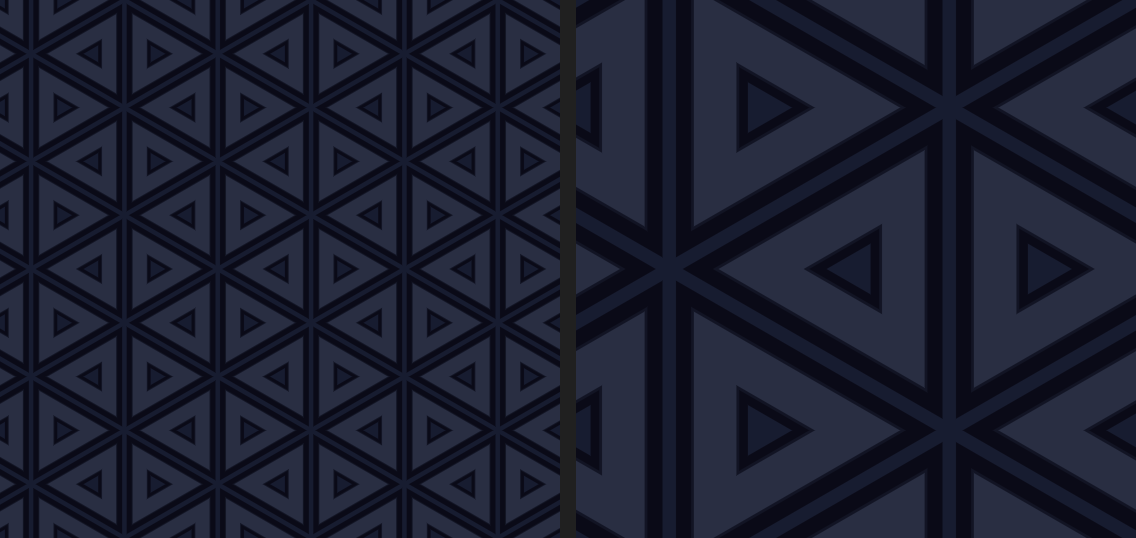
Left, the full canvas; right, a detail of the centre.
Write a Shadertoy shader that draws this pattern.

```glsl
#define COLUMNS 6.0            // triangle heights across the canvas
#define ROWS 5.0               // triangle sides down the canvas
#define ORIGIN vec2(0.333, 0.5) // a lattice vertex, in cells
#define RIB 0.024              // half width of the blue rib
#define GROOVE 0.088           // half width of rib plus dark groove
#define INSET 0.240            // edge distance of the small triangle
#define CORE 0.281             // edge distance of its blue core
#define BEVEL 0.010            // width of the soft dark bevel
#define PANEL_COLOR vec3(0.16, 0.18, 0.26)
#define DARK_COLOR vec3(0.04, 0.04, 0.09)
#define BLUE_COLOR vec3(0.09, 0.11, 0.19)
#define BEVEL_COLOR vec3(0.07, 0.08, 0.14)

// Distance to the nearest integer line
float lineDistance(float x) {
    return abs(x - round(x));
}

// Distance to the nearest triangle edge; one unit is a triangle height
float edgeDistance(vec2 p) {
    float vertical = lineDistance(p.x);
    float rising = lineDistance(p.y - 0.5 * p.x);
    float falling = lineDistance(p.y + 0.5 * p.x);
    return min(vertical, min(rising, falling));
}

// Smoothed step from one band to the next
float stepAt(float edge, float d, float blur) {
    return smoothstep(edge - blur, edge + blur, d);
}

void mainImage(out vec4 fragColor, in vec2 fragCoord) {
    vec2 cell = fragCoord / iResolution.xy * vec2(COLUMNS, ROWS) - ORIGIN;
    float d = edgeDistance(cell);
    float blur = 0.7 * COLUMNS / iResolution.x;

    // Lattice rib, groove and panel
    vec3 color = mix(BLUE_COLOR, DARK_COLOR, stepAt(RIB, d, blur));
    color = mix(color, BEVEL_COLOR, stepAt(GROOVE - BEVEL, d, blur));
    color = mix(color, PANEL_COLOR, stepAt(GROOVE, d, blur));

    // Small triangle at the centre of each panel
    color = mix(color, BEVEL_COLOR, stepAt(INSET, d, blur));
    color = mix(color, DARK_COLOR, stepAt(INSET + BEVEL, d, blur));
    color = mix(color, BLUE_COLOR, stepAt(CORE, d, blur));

    fragColor = vec4(color, 1.0);
}
```
